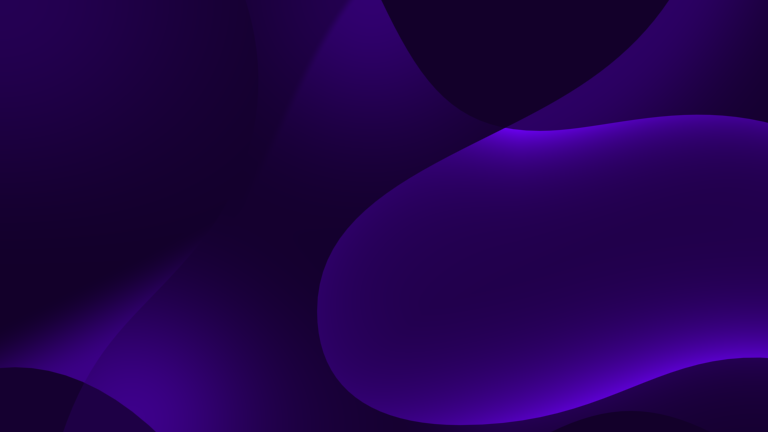
Reproduce this background procedurally as a Shadertoy shader.

```glsl
// Deep violet abstract background: overlapping glassy waves with glowing rims.

vec2 bezier(vec2 a, vec2 b, vec2 c, vec2 d, float t) {
    vec2 ab = mix(a, b, t), bc = mix(b, c, t), cd = mix(c, d, t);
    return mix(mix(ab, bc, t), mix(bc, cd, t), t);
}

// Adds one curve to field: x = distance, y = side (flips at each crossing to the left).
void addCurve(inout vec2 field, vec2 p, vec2 a, vec2 b, vec2 c, vec2 d) {
    const int STEPS = 20;
    vec2 start = a;
    for (int i = 1; i <= STEPS; i++) {
        vec2 end = bezier(a, b, c, d, float(i) / float(STEPS));
        vec2 e = end - start, w = p - start;
        float h = clamp(dot(w, e) / dot(e, e), 0.0, 1.0);
        field.x = min(field.x, length(w - e * h));
        if ((start.y > p.y) != (end.y > p.y) && start.x + e.x * w.y / e.y < p.x)
            field.y = -field.y;
        start = end;
    }
}

// Soft coverage of the positive side of a field.
float cover(vec2 field, float blur) {
    return smoothstep(-blur, blur, field.x * field.y);
}

float glow(vec2 p, vec2 centre, float falloff) {
    vec2 d = p - centre;
    return exp(-falloff * dot(d, d));
}

void mainImage(out vec4 fragColor, in vec2 fragCoord) {
    // Canvas height is one unit
    vec2 p = fragCoord / iResolution.y;
    p.x *= 1.77778 * iResolution.y / iResolution.x;
    float aa = 0.8 / iResolution.y;
    vec2 outside = vec2(1e3, -1.0);

    // Large pod, open to the right
    vec2 pod = outside;
    addCurve(pod, p, vec2(1.60, 1.09), vec2(1.50, 0.88), vec2(1.34, 0.79), vec2(1.169, 0.704));
    addCurve(pod, p, vec2(1.169, 0.704), vec2(0.95, 0.594), vec2(0.734, 0.50), vec2(0.734, 0.28));
    addCurve(pod, p, vec2(0.734, 0.28), vec2(0.734, 0.10), vec2(0.86, 0.016), vec2(1.065, 0.016));
    addCurve(pod, p, vec2(1.065, 0.016), vec2(1.42, 0.016), vec2(1.52, 0.195), vec2(1.80, 0.17));

    // Dark wave hanging from the top
    vec2 canopy = outside;
    addCurve(canopy, p, vec2(0.85, 1.07), vec2(0.96, 0.83), vec2(1.03, 0.697), vec2(1.25, 0.697));
    addCurve(canopy, p, vec2(1.25, 0.697), vec2(1.40, 0.697), vec2(1.58, 0.772), vec2(1.80, 0.71));

    // Left sheet and the faint fold beside it
    vec2 sheet = outside;
    addCurve(sheet, p, vec2(0.55, 1.05), vec2(0.64, 0.83), vec2(0.60, 0.61), vec2(0.463, 0.4375));
    addCurve(sheet, p, vec2(0.463, 0.4375), vec2(0.32, 0.26), vec2(0.21, 0.22), vec2(0.13, -0.05));
    vec2 fold = outside;
    addCurve(fold, p, vec2(0.86, 1.06), vec2(0.68, 0.86), vec2(0.64, 0.62), vec2(0.48, 0.40));

    // Mounds along the bottom
    vec2 leftMound = outside, rightMound = outside;
    addCurve(leftMound, p, vec2(-0.35, -0.06), vec2(-0.10, 0.22), vec2(0.17, 0.22), vec2(0.42, -0.06));
    addCurve(rightMound, p, vec2(1.22, -0.03), vec2(1.40, 0.075), vec2(1.52, 0.075), vec2(1.70, -0.03));

    float inPod = cover(pod, aa);
    float inCanopy = cover(canopy, aa);
    float pastSheet = cover(sheet, aa);

    // Brightness of the left sheet: corner light and a slanted lower glow
    float left = 0.165 + 0.16 * exp(-4.5 * p.x * p.x) * smoothstep(0.35, 1.0, p.y);
    left += 0.36 * smoothstep(0.0, 0.21, 0.25 + 0.5 * p.x - p.y);

    // Middle sheet: lit from the top and from the lower left
    float foldShade = mix(0.55, 1.0, max(cover(fold, 0.012), smoothstep(0.6, 0.4, p.y)));
    float middle = 0.16 + 0.28 * foldShade * glow(p, vec2(0.86, 1.02), 9.0);
    middle += 0.38 * glow(p, vec2(0.30, 0.03), 12.0);
    middle += 0.04 * glow(p, vec2(0.75, 0.0), 12.0);

    // Band under the pod at the lower right
    float band = 0.18 + 0.14 * exp(-12.0 * pod.x);
    middle = mix(middle, band, smoothstep(0.9, 1.2, p.x) * step(p.y, 0.4));

    // Pod interior: upper seam, rim and lower sweep
    float interior = 0.28 + 0.12 * exp(-8.0 * pod.x);
    interior += 0.55 * exp(-1.2 * abs(p.x - 1.2) - 16.0 * canopy.x);
    interior += 0.42 * exp(-9.0 * pod.x) * smoothstep(0.5, 0.1, p.y) * smoothstep(0.7, 1.4, p.x);

    // Canopy, brighter where the pod shows through
    float overlap = 0.18 + 0.21 * exp(-25.0 * pod.x * pod.x);

    // Layers from back to front
    float light = mix(left, middle, pastSheet);
    light = mix(light, mix(0.19, 0.27, pastSheet), cover(leftMound, aa));
    light = mix(light, 0.165, cover(rightMound, aa));
    light = mix(light, interior, inPod);
    light = mix(light, mix(0.165, overlap, inPod), inCanopy);

    fragColor = vec4(light * vec3(0.44, 0.0, 1.0), 1.0);
}
```
